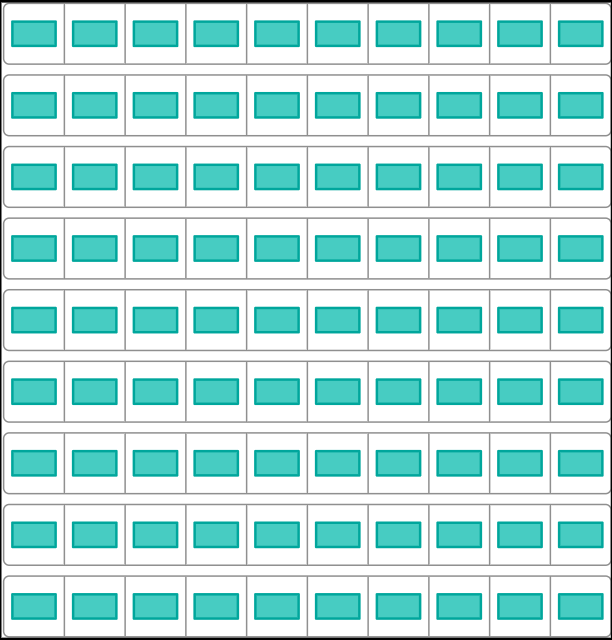
A Shadertoy shader for this pattern:

```glsl
// Nine rounded strips of ten cells, each cell holding a bordered teal tile.
// Distances to rounded boxes give strips and tiles; rounding the position to
// the nearest row, column or divider repeats them inside a thin black frame.

// Signed distance to a box with rounded corners, centred on the origin.
float roundedBox(vec2 p, vec2 halfSize, float radius) {
    vec2 q = abs(p) - halfSize + radius;
    return length(max(q, 0.0)) + min(max(q.x, q.y), 0.0) - radius;
}

// Smooth coverage of the region where the distance is negative.
float coverage(float dist, float pixel) {
    return clamp(0.5 - dist / pixel, 0.0, 1.0);
}

void mainImage(out vec4 fragColor, in vec2 fragCoord) {
    // The canvas is 512 units high, measured from the top left.
    float pixel = 512.0 / iResolution.y;
    vec2 p = vec2(fragCoord.x, iResolution.y - fragCoord.y) * pixel;

    vec2 firstCell = vec2(27.2, 27.0);
    vec2 pitch = vec2(48.6, 57.27);
    vec2 grid = (p - firstCell) / pitch;
    vec2 cell = clamp(floor(grid + 0.5), vec2(0.0), vec2(9.0, 8.0));
    vec2 local = p - firstCell - cell * pitch;

    // Strip outline and the nine dividers between its cells.
    vec2 inStrip = vec2(p.x - firstCell.x - 4.5 * pitch.x, local.y);
    float strip = roundedBox(inStrip, vec2(5.0 * pitch.x, 24.3), 4.5);
    float divider = clamp(floor(grid.x), 0.0, 8.0) + 0.5;
    float dividerDist = max(abs(grid.x - divider) * pitch.x, strip);
    float lines = min(abs(strip), dividerDist) - 0.6;

    vec3 color = vec3(1.0);
    color = mix(color, vec3(0.56), coverage(lines, pixel));

    // Tile: dark teal border around a lighter fill.
    float tile = roundedBox(local, vec2(18.3, 10.7), 1.0);
    color = mix(color, vec3(0.0, 0.65, 0.61), coverage(tile, pixel));
    color = mix(color, vec3(0.28, 0.80, 0.76), coverage(tile + 2.0, pixel));

    // Black frame, slightly thicker above and below.
    vec2 frameMin = vec2(1.2, 2.1);
    vec2 frameMax = vec2(488.6, 510.1);
    vec2 inFrame = p - 0.5 * (frameMin + frameMax);
    float frame = roundedBox(inFrame, 0.5 * (frameMax - frameMin), 0.0);
    color *= coverage(frame, pixel);

    fragColor = vec4(color, 1.0);
}
```
